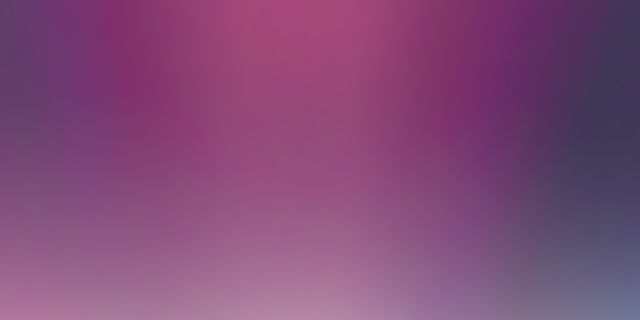
Write a WebGL 1 fragment shader that draws this background.

```glsl
precision highp float;
// A soft plum and violet gradient with a rose glow above and pale haze below.

uniform vec2 u_resolution;

// Upper curtain, left to right
const vec3 DUSK   = vec3(0.38, 0.24, 0.41);
const vec3 VIOLET = vec3(0.44, 0.21, 0.45);
const vec3 PLUM   = vec3(0.49, 0.20, 0.41);
const vec3 ROSE   = vec3(0.59, 0.28, 0.46);
const vec3 WINE   = vec3(0.48, 0.20, 0.40);
const vec3 PURPLE = vec3(0.41, 0.17, 0.41);
const vec3 SHADE  = vec3(0.35, 0.18, 0.37);
const vec3 NIGHT  = vec3(0.25, 0.21, 0.34);

// Lower haze, left to right
const vec3 HAZE_PINK  = vec3(0.70, 0.47, 0.62);
const vec3 HAZE_MAUVE = vec3(0.66, 0.48, 0.61);
const vec3 HAZE_PALE  = vec3(0.71, 0.53, 0.65);
const vec3 HAZE_LILAC = vec3(0.57, 0.44, 0.60);
const vec3 HAZE_GREY  = vec3(0.51, 0.44, 0.54);
const vec3 HAZE_BLUE  = vec3(0.44, 0.47, 0.60);

const vec3 VEIL = vec3(0.53, 0.30, 0.49);    // mauve below the bright bands
const float VEIL_STRENGTH = 0.5;
const float AXIS = 0.47;                     // horizontal centre of the glow
const float LEAN_LEFT = 0.30;                // inward lean of the bands
const float LEAN_RIGHT = 0.50;
const float HAZE_HEIGHT = 0.70;
const float HAZE_FALLOFF = 2.0;
const vec3 GLOW_TINT = vec3(0.06, 0.0, 0.015);
const vec2 GLOW_SIZE = vec2(0.20, 0.24);
const vec3 RIM_TINT = vec3(0.01, -0.012, 0.006);
const vec2 RIM_RADIUS = vec2(0.30, 0.56);
const float RIM_WIDTH = 0.12;
const vec3 MOTTLE_TINT = vec3(0.006, -0.016, 0.008);
const vec2 MOTTLE_SCALE = vec2(22.0, 9.0);

// Linear progress from a to b, clamped to 0..1
float ramp(float a, float b, float x) {
  return clamp((x - a) / (b - a), 0.0, 1.0);
}

vec2 gradient(vec2 cell) {
  float angle = 6.2832 * fract(sin(dot(cell, vec2(127.1, 311.7))) * 4375.85);
  return vec2(cos(angle), sin(angle));
}

float gradientNoise(vec2 p) {
  vec2 i = floor(p), f = fract(p);
  vec2 s = f * f * f * (f * (f * 6.0 - 15.0) + 10.0);
  vec2 e = vec2(1.0, 0.0);
  float low = mix(dot(gradient(i), f), dot(gradient(i + e), f - e), s.x);
  float high = mix(dot(gradient(i + e.yx), f - e.yx), dot(gradient(i + 1.0), f - 1.0), s.x);
  return mix(low, high, s.y);
}

vec3 curtain(float x) {
  vec3 c = mix(DUSK, VIOLET, ramp(0.0, 0.09, x));
  c = mix(c, PLUM, ramp(0.09, 0.18, x));
  c = mix(c, ROSE, smoothstep(0.16, 0.40, x));
  c = mix(c, WINE, smoothstep(0.54, 0.74, x));
  c = mix(c, PURPLE, ramp(0.73, 0.83, x));
  c = mix(c, SHADE, ramp(0.82, 0.90, x));
  return mix(c, NIGHT, ramp(0.89, 1.0, x));
}

vec3 haze(float x) {
  vec3 c = mix(HAZE_PINK, HAZE_MAUVE, smoothstep(0.0, 0.20, x));
  c = mix(c, HAZE_PALE, smoothstep(0.20, 0.47, x));
  c = mix(c, HAZE_LILAC, smoothstep(0.50, 0.74, x));
  c = mix(c, HAZE_GREY, smoothstep(0.72, 0.82, x));
  return mix(c, HAZE_BLUE, ramp(0.82, 1.0, x));
}

void main() {
  vec2 uv = gl_FragCoord.xy / u_resolution;
  vec2 fromGlow = uv - vec2(AXIS, 1.0);
  float depth = 1.0 - uv.y;

  // Colour bands that draw together toward the bottom
  float lean = fromGlow.x < 0.0 ? LEAN_LEFT : LEAN_RIGHT;
  float bandX = AXIS + fromGlow.x * (1.0 + lean * depth);
  vec3 color = curtain(bandX);

  // Mauve veil softening the bands below the top, clear of the dark right side
  float veil = smoothstep(0.15, 0.70, depth) * (1.0 - smoothstep(0.62, 0.95, uv.x));
  color = mix(color, VEIL, VEIL_STRENGTH * veil);

  // Rose glow at the top edge with a faint magenta rim around it
  vec2 g = fromGlow / GLOW_SIZE;
  color += GLOW_TINT * exp(-dot(g, g));
  float rim = (length(fromGlow / RIM_RADIUS) - 1.0) / RIM_WIDTH;
  color += RIM_TINT * exp(-rim * rim);

  // Pale haze rising from the bottom edge
  float mist = pow(max(1.0 - uv.y / HAZE_HEIGHT, 0.0), HAZE_FALLOFF);
  color = mix(color, haze(uv.x), mist);

  // Faint mottling that follows the lean of the bands
  color += MOTTLE_TINT * gradientNoise(vec2(bandX, uv.y) * MOTTLE_SCALE);

  gl_FragColor = vec4(color, 1.0);
}
```
